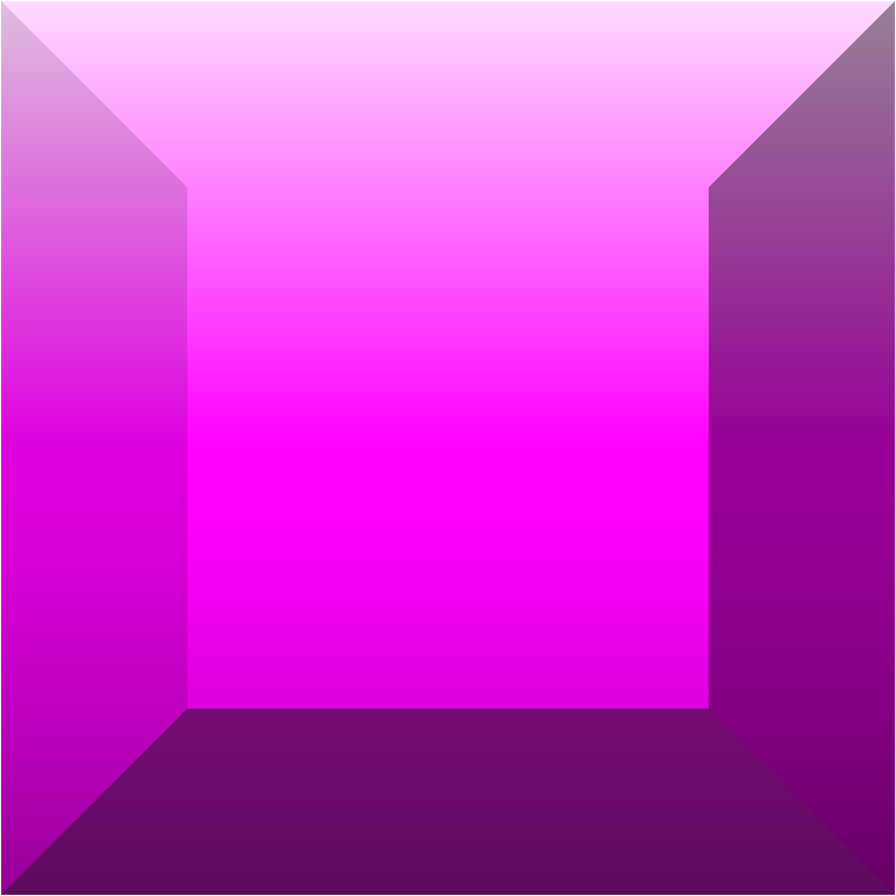
Write a Shadertoy shader that draws this background.

```glsl
#define TOP_TINT 0.86
#define FLOOR_DARKENING 0.33
#define FALLOFF_POWER 1.6
#define PANEL_HALF 0.2910
#define OUTER_HALF 0.4987
#define LEFT_SHADE 0.87
#define RIGHT_SHADE 0.59
#define BOTTOM_GREY 0.085
#define BOTTOM_OPACITY 0.52

// Coverage of the region where the signed distance is positive
float coverage(float signedDistance, float pixel) {
    return clamp(signedDistance / pixel + 0.5, 0.0, 1.0);
}

// Pale tint above the middle, pure magenta at it, darker below
vec3 verticalGradient(float height) {
    float paleness = TOP_TINT * max(2.0 * height, 0.0);
    float depth = max(-2.0 * height, 0.0);
    float brightness = 1.0 - FLOOR_DARKENING * pow(depth, FALLOFF_POWER);
    return vec3(brightness, paleness, brightness);
}

void mainImage(out vec4 fragColor, in vec2 fragCoord) {
    float pixel = 1.0 / min(iResolution.x, iResolution.y);
    vec2 p = fragCoord / iResolution.xy - 0.5;
    vec2 reach = abs(p);
    float boxReach = max(reach.x, reach.y);

    vec3 base = verticalGradient(p.y);

    // Bevel faces split along the diagonals
    float bevel = coverage(boxReach - PANEL_HALF, pixel);
    float side = coverage((reach.x - reach.y) * 0.7071, pixel);
    float below = 1.0 - step(0.0, p.y);
    vec3 sideColor = base * (p.x < 0.0 ? LEFT_SHADE : RIGHT_SHADE);
    vec3 bottomColor = mix(base, vec3(BOTTOM_GREY), BOTTOM_OPACITY);
    vec3 endColor = mix(base, bottomColor, below);
    vec3 color = mix(base, mix(endColor, sideColor, side), bevel);

    // Thin white margin
    color = mix(color, vec3(1.0), coverage(boxReach - OUTER_HALF, pixel));
    fragColor = vec4(color, 1.0);
}
```
